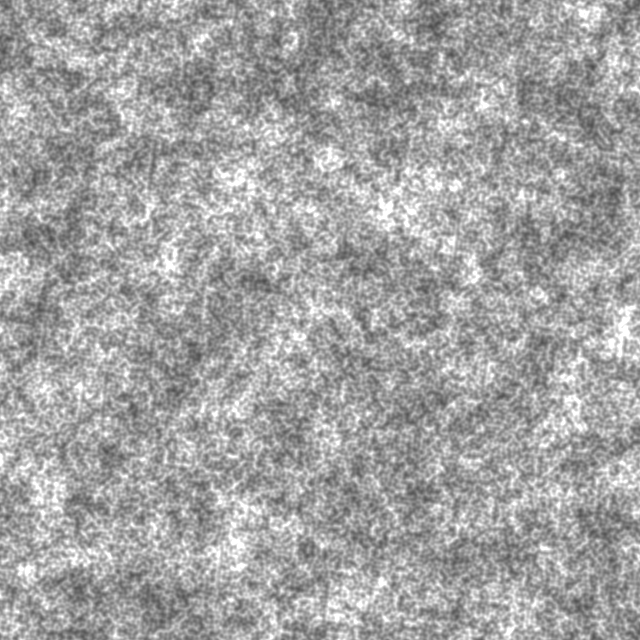
This texture is drawn by a three.js fragment shader. Its source:

```glsl
varying vec2 vUv;

#define OCTAVES 6
#define BASE_CELLS 4.5    // cells across the canvas in the coarsest layer
#define LACUNARITY 2.0
#define GAIN 1.16         // finer layers are stronger
#define MEDIAN_GREY 0.63
#define CONTRAST 0.195    // deviation of the logarithm of the grey
#define NOISE_DEVIATION 0.216
#define LAYER_TURN 0.65   // radians between layers, hides the lattice

const float TAU = 6.2831853;

float hash(vec2 cell) {
  vec3 p = fract(cell.xyx * vec3(0.1031, 0.1030, 0.0973));
  p += dot(p, p.yzx + 33.33);
  return fract((p.x + p.y) * p.z);
}

// Slope contribution of one lattice corner
float cornerSlope(vec2 cell, vec2 offset) {
  float angle = TAU * hash(cell);
  return dot(vec2(cos(angle), sin(angle)), offset);
}

float gradientNoise(vec2 p) {
  vec2 cell = floor(p);
  vec2 f = p - cell;
  vec2 fade = f * f * f * (f * (f * 6.0 - 15.0) + 10.0);
  vec2 right = vec2(1.0, 0.0);
  vec2 up = vec2(0.0, 1.0);
  float low = mix(cornerSlope(cell, f), cornerSlope(cell + right, f - right), fade.x);
  float high = mix(cornerSlope(cell + up, f - up), cornerSlope(cell + 1.0, f - 1.0), fade.x);
  return mix(low, high, fade.y);
}

// Sum of rotated layers, scaled to unit deviation
float grain(vec2 uv) {
  float total = 0.0;
  float power = 0.0;
  float amplitude = 1.0;
  float c = cos(LAYER_TURN);
  float s = sin(LAYER_TURN);
  mat2 turn = mat2(c, s, -s, c);
  vec2 p = uv * BASE_CELLS;
  for (int i = 0; i < OCTAVES; i++) {
    total += amplitude * gradientNoise(p + 17.37 * float(i + 1));
    power += amplitude * amplitude;
    amplitude *= GAIN;
    p = turn * p * LACUNARITY;
  }
  return total / (sqrt(power) * NOISE_DEVIATION);
}

void main() {
  // Exponential tone: compressed shadows, stretched highlights
  float grey = MEDIAN_GREY * exp(CONTRAST * grain(vUv));
  gl_FragColor = vec4(vec3(min(grey, 1.0)), 1.0);
}
```
